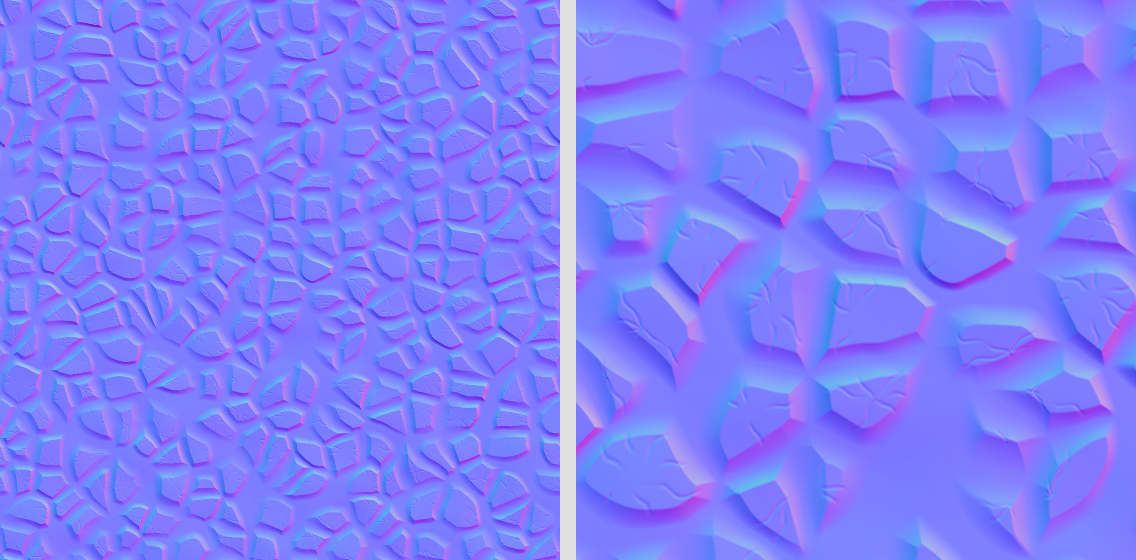
Left: the whole. Right: its middle third, enlarged.
A WebGL 2 fragment shader for this texture map:

```glsl
#version 300 es
precision highp float;
// Tiling normal map of cobbled, fan-shaped scales with soft gaps and fine rim cracks.

uniform vec2 u_resolution;
out vec4 fragColor;

const vec2 GRID = vec2(15.0, 18.0);         // scales across and up
const vec2 CELL = vec2(1.0, 15.0 / 18.0);   // cell size, in units of one column
const float TAU = 6.2831853;

vec2 hash2(vec2 p, float seed) {
  uvec3 v = uvec3(ivec3(p.x, p.y, seed)) * 1664525u + 1013904223u;
  v.x += v.y * v.z; v.y += v.z * v.x; v.z += v.x * v.y;
  v ^= v >> 16u;
  v.x += v.y * v.z; v.y += v.z * v.x;
  return vec2(v.xy >> 8u) / 16777216.0;
}

// Two channels of value noise that wrap over the unit square.
vec2 noise2(vec2 uv, float repeats, float seed) {
  vec2 p = uv * repeats, i = floor(p), f = fract(p);
  f = f * f * f * (f * (f * 6.0 - 15.0) + 10.0);
  vec2 a = hash2(mod(i, repeats), seed);
  vec2 b = hash2(mod(i + vec2(1, 0), repeats), seed);
  vec2 c = hash2(mod(i + vec2(0, 1), repeats), seed);
  vec2 d = hash2(mod(i + vec2(1, 1), repeats), seed);
  return mix(mix(a, b, f.x), mix(c, d, f.x), f.y) - 0.5;
}

vec2 site(vec2 cell) {
  return (cell + 0.5 + 0.84 * (hash2(mod(cell, GRID), 1.0) - 0.5)) * CELL;
}

float smoothMin(float a, float b, float k) {
  float h = max(k - abs(a - b), 0.0) / k;
  return min(a, b) - h * h * k * 0.25;
}

// Short grooves running inwards from the rim of one scale.
float rimCracks(vec2 q, float inside, vec2 id) {
  float spokes = 9.0;
  float turn = atan(q.y, q.x) / TAU * spokes + hash2(id, 5.0).x;
  turn += 0.12 * sin(length(q) * 22.0 + id.x);
  vec2 chance = hash2(id + mod(floor(turn), spokes) * 31.0, 6.0);
  float away = abs(fract(turn) - 0.5) / spokes * TAU * length(q);
  float reach = 0.06 + 0.2 * chance.y;
  float zone = smoothstep(-0.06, 0.0, inside) * (1.0 - smoothstep(reach * 0.5, reach, inside));
  return step(0.45, chance.x) * zone * (1.0 - smoothstep(0.0, 0.028, away));
}

float height(vec2 uv) {
  vec2 p = uv * GRID * CELL;
  p += 0.26 * noise2(uv, 14.0, 2.0) + 0.045 * noise2(uv, 48.0, 3.0);

  // Nearest site
  vec2 home = floor(p / CELL), nearest = home;
  float best = 1e3;
  for (int y = -1; y <= 1; y++)
    for (int x = -1; x <= 1; x++) {
      vec2 cell = home + vec2(x, y), r = site(cell) - p;
      if (dot(r, r) < best) { best = dot(r, r); nearest = cell; }
    }

  // Distance to the straight cell borders
  vec2 centre = site(nearest), q = p - centre;
  float border = 1e3;
  for (int y = -2; y <= 2; y++)
    for (int x = -2; x <= 2; x++) {
      if (x == 0 && y == 0) continue;
      vec2 other = site(nearest + vec2(x, y));
      border = min(border, dot(0.5 * (centre + other) - p, normalize(other - centre)));
    }

  // One curved side: clip the cell by a disc pushed off its centre
  vec2 id = mod(nearest, GRID), rnd = hash2(id, 4.0);
  float angle = rnd.x * TAU;
  vec2 facing = vec2(cos(angle), sin(angle));
  float arc = 0.86 - length(q + facing * (0.36 + 0.14 * rnd.y));
  float d = smoothMin(border - 0.01, arc, 0.05);

  // Slope: soft foot, crisp shoulder, steeper towards the lower right
  float width = 0.17 + 0.14 * noise2(uv, 20.0, 7.0).x;
  width *= 1.0 + clamp(0.6 * dot(q, vec2(-0.4, 0.8)), -0.35, 0.35);
  float t = clamp(d / width, 0.0, 1.0);
  float body = t * t * (1.12 - 0.12 * t);

  // Top: slight tilt and dome, then cracks
  vec2 tilt = 0.13 * (hash2(id, 8.0) - 0.5);
  float top = 0.047 + dot(tilt, q) * 0.7 - 0.02 * dot(q, q);
  float h = body * top - 0.005 * rimCracks(q, d - width, id);

  // Rolling ground and faint grain
  return h + 0.05 * noise2(uv, 16.0, 9.0).x + 0.0012 * noise2(uv, 90.0, 10.0).x;
}

void main() {
  vec2 uv = gl_FragCoord.xy / u_resolution;
  vec2 e = vec2(0.0008, 0.0);
  vec2 slope = vec2(height(uv + e.xy) - height(uv - e.xy),
                    height(uv + e.yx) - height(uv - e.yx)) / (2.0 * e.x * GRID.x);
  vec3 normal = normalize(vec3(-slope, 1.0));
  fragColor = vec4(0.5 + 0.5 * normal - vec3(0.006, 0.008, 0.0), 1.0);
}
```
